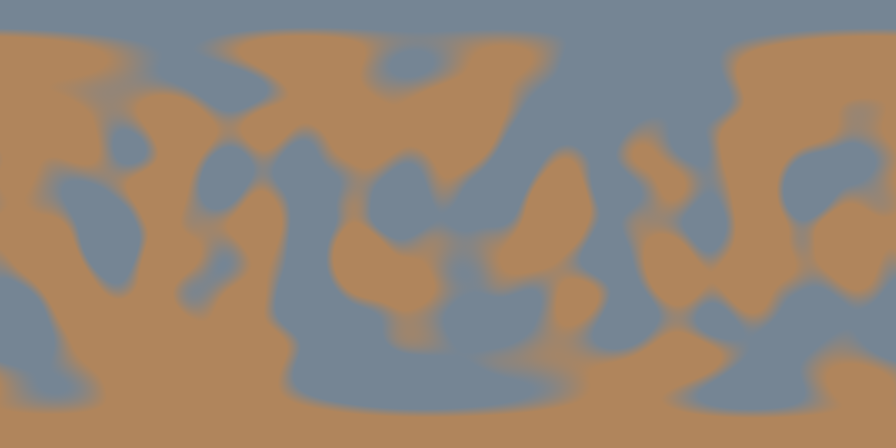
This pattern is drawn by a Shadertoy shader. Its source:

```glsl
// Two-tone blotches of 3D gradient noise on a sphere, unrolled as a longitude-latitude map.

const vec3 OCHRE = vec3(0.69, 0.52, 0.36);
const vec3 SLATE = vec3(0.46, 0.52, 0.58);
const float FREQUENCY = 2.0;    // noise cells per sphere radius
const float EDGE = 0.1;         // half width of the blend, in noise units
const float BIAS = 0.03;        // positive values favour ochre
const vec3 OFFSET = vec3(3.7, 8.2, 5.4);
const float PI = 3.14159;

// Unit gradient for a lattice cell (integer hash)
vec3 cellGradient(ivec3 cell) {
    uvec3 h = uvec3(cell) * 1664525u + 1013904223u;
    h.x += h.y * h.z;
    h.y += h.z * h.x;
    h.z += h.x * h.y;
    h ^= h >> 16u;
    h.x += h.y * h.z;
    h.y += h.z * h.x;
    h.z += h.x * h.y;
    vec3 r = vec3(h >> 16u) / 65535.0;
    return normalize(r * 2.0 - 0.9999);
}

// Gradient noise: weighted sum over the eight cell corners
float gradientNoise(vec3 p) {
    ivec3 cell = ivec3(floor(p));
    vec3 f = fract(p);
    vec3 fade = f * f * f * (f * (f * 6.0 - 15.0) + 10.0);
    float sum = 0.0;
    for (int i = 0; i < 8; i++) {
        ivec3 corner = ivec3(i & 1, (i >> 1) & 1, i >> 2);
        vec3 c = vec3(corner);
        vec3 w = mix(1.0 - fade, fade, c);
        sum += w.x * w.y * w.z * dot(cellGradient(cell + corner), f - c);
    }
    return sum;
}

// Opposite points get opposite signs, which balances the two tones
float sphereField(vec3 dir) {
    vec3 q = dir * FREQUENCY;
    return gradientNoise(OFFSET + q) - gradientNoise(OFFSET - q);
}

void mainImage(out vec4 fragColor, in vec2 fragCoord) {
    // Canvas to longitude and latitude, then to a direction
    vec2 uv = fragCoord / iResolution.xy;
    float lon = (uv.x - 0.5) * 2.0 * PI;
    float lat = (uv.y - 0.5) * PI;
    vec3 dir = vec3(cos(lat) * cos(lon), sin(lat), cos(lat) * sin(lon));

    // Clamped ramp: flat tones, crisp on steep slopes and soft at saddles
    float field = sphereField(dir) + BIAS;
    float blend = clamp(0.5 + 0.5 * field / EDGE, 0.0, 1.0);
    fragColor = vec4(mix(SLATE, OCHRE, blend), 1.0);
}
```
